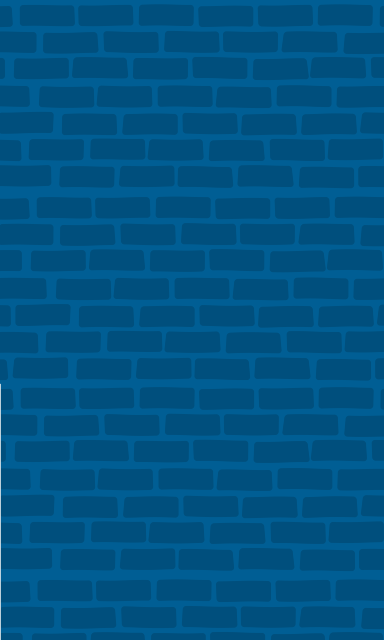
A Shadertoy shader for this pattern:

```glsl
// Left edge and centre height of each course in the seven-course motif
const float courseLeft[7] = float[7](22.7, 52.0, 14.5, 45.0, 73.5, 35.0, 70.3);
const float courseY[7] = float[7](19.2, 51.0, 82.0, 116.3, 148.4, 179.6, 211.8);

vec4 hash4(vec2 cell) {
    float seed = sin(dot(cell, vec2(12.99, 78.23)) + 1.7);
    return fract(seed * vec4(4375.85, 2264.57, 3571.39, 1931.73));
}

float roundedBox(vec2 p, vec2 halfSize, float radius) {
    vec2 d = abs(p) - halfSize + radius;
    return length(max(d, 0.0)) + min(max(d.x, d.y), 0.0) - radius;
}

// Hand-cut brick: mostly wider at the foot, with slightly bowed edges
float brick(vec2 p, vec2 cell) {
    vec4 jitter = hash4(cell) - 0.5;
    vec4 cut = hash4(cell + 47.0) - 0.5;
    p -= jitter.xy * vec2(3.0, 2.4);
    p.y += p.x * cut.x * 0.018;
    p.x += p.y * cut.y * 0.09;
    p.y += 0.4 * sin(p.x * 0.08 + jitter.z * 6.28);
    vec2 halfSize = vec2(32.9 + p.y * (0.035 + cut.z * 0.12), 12.6 + jitter.w * 0.4);
    return roundedBox(p, halfSize, 4.0);
}

// Nearest brick among the neighbouring courses and columns
float wall(vec2 p) {
    float nearest = 1e3;
    float course = floor((p.y - 3.0) / 32.8);
    for (float j = -1.0; j <= 1.0; j++) {
        // Two motifs, the second stepped sideways, make one block
        float motif = floor((course + j + 0.5) / 7.0);
        float block = floor(motif * 0.5);
        float second = motif - block * 2.0;
        int k = int(course + j - motif * 7.0);
        vec2 start = vec2(courseLeft[k] + 33.7, courseY[k]);
        start += second * vec2(20.3, 230.7) + block * vec2(1.0, 459.4);
        float column = floor((p.x - start.x) / 71.8 + 0.5);
        for (float i = -1.0; i <= 1.0; i++) {
            float index = column + i;
            float widerJoint = index < 0.0 ? 4.0 : 0.0;
            vec2 center = start + vec2(index * 71.8 - widerJoint, 0.0);
            nearest = min(nearest, brick(p - center, vec2(index, float(k))));
        }
    }
    return nearest;
}

void mainImage(out vec4 fragColor, in vec2 fragCoord) {
    // The canvas is 768 units high, measured from the top
    float unit = 768.0 / iResolution.y;
    vec2 p = vec2(fragCoord.x, iResolution.y - fragCoord.y) * unit;
    float mortar = smoothstep(-0.6 * unit, 0.6 * unit, wall(p));
    vec3 color = mix(vec3(0.0, 0.31, 0.49), vec3(0.0, 0.37, 0.58), mortar);

    // Pale sliver where the lower block steps in from the edge
    float sliver = clamp((1.0 - p.x) / unit + 0.5, 0.0, 1.0) * smoothstep(-0.5, 0.5, (p.y - 460.5) / unit);
    color = mix(color, vec3(0.88, 0.91, 0.93), sliver);
    fragColor = vec4(color, 1.0);
}
```
